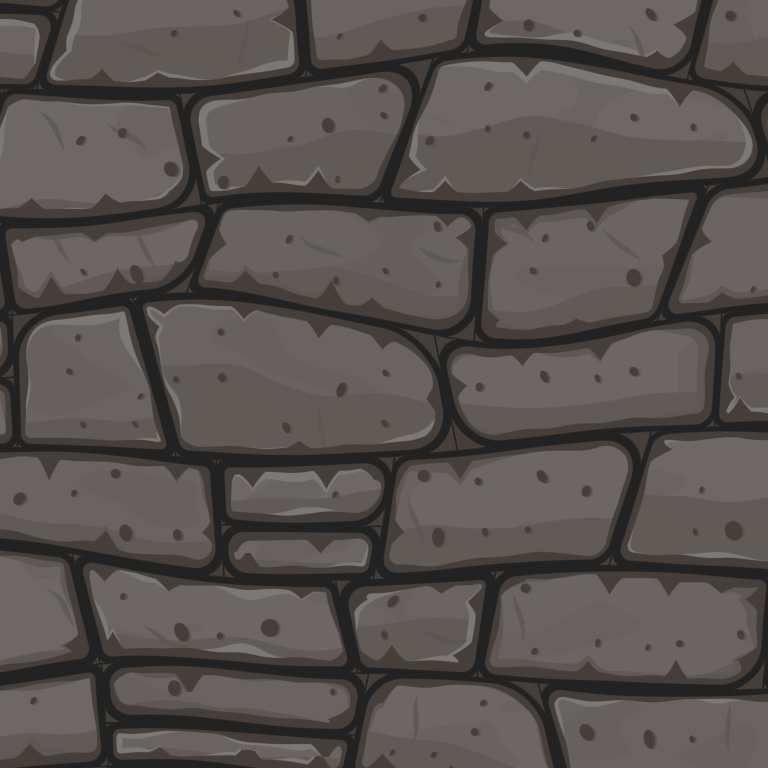
Write a Shadertoy shader that draws this texture.

```glsl
const vec3 MORTAR = vec3(0.135, 0.135, 0.135);
const vec3 RIM    = vec3(0.27, 0.245, 0.225);
const vec3 SHADE  = vec3(0.375, 0.355, 0.34);
const vec3 FACE   = vec3(0.42, 0.40, 0.39);
const vec3 LIGHT  = vec3(0.485, 0.47, 0.46);
const float ROWS = 6.3;
const float COLUMNS = 3.3;

struct Stone {
    float body;    // depth inside the outer outline
    float face;    // depth inside the chipped front face
    float pebble;  // depth inside a chip lying in the joint
    vec2 local;    // position within the stone, 0 to 1
    vec2 id;
};

float hash(vec2 p) {
    vec3 q = fract(p.xyx * 0.1031);
    q += dot(q, q.yzx + 33.33);
    return fract((q.x + q.y) * q.z);
}

vec2 gradientAt(vec2 cell) {
    float angle = 6.2832 * hash(cell + 17.0);
    return vec2(cos(angle), sin(angle));
}

float gradientNoise(vec2 p) {
    vec2 i = floor(p), f = fract(p), e = vec2(1, 0);
    vec2 u = f * f * f * (f * (f * 6.0 - 15.0) + 10.0);
    float low  = mix(dot(gradientAt(i), f), dot(gradientAt(i + e), f - e), u.x);
    float high = mix(dot(gradientAt(i + e.yx), f - e.yx), dot(gradientAt(i + 1.0), f - 1.0), u.x);
    return mix(low, high, u.y);
}

// Antialiased coverage of a field that is positive inside
float cover(float d, float pixel) {
    float w = clamp(fwidth(d), pixel * 0.4, pixel * 2.0) * 0.75;
    return smoothstep(-w, w, d);
}

mat2 rotation(float a) {
    return mat2(cos(a), -sin(a), sin(a), cos(a));
}

float rowLine(float row, float x) {
    return row + 0.55 * gradientNoise(vec2(x * 2.2, row * 7.37 + 0.5));
}

float columnLine(float column, float row, float height) {
    vec2 id = vec2(column, row);
    return column + 0.6 * (hash(id + 3.0) - 0.5) + 0.4 * (hash(id + 61.0) - 0.5) * height;
}

float roundedDepth(vec2 edge, float r) {
    vec2 q = r - edge;
    return r - length(max(q, 0.0)) - min(max(q.x, q.y), 0.0);
}

// V-shaped chips scattered along an edge
float notch(float along, float seed) {
    float s = along * 11.0, i = floor(s);
    float h = hash(vec2(i, seed)), present = hash(vec2(seed, i + 40.0));
    float v = max(0.0, 1.0 - abs(fract(s) - 0.5 - 0.5 * (h - 0.5)) / (0.11 + 0.11 * present));
    return step(0.5, present) * (0.008 + 0.018 * h) * pow(v, 1.3);
}

Stone stoneAt(vec2 p) {
    Stone s;
    // Wavy course, then slanted side joints
    float y = p.y * ROWS + 0.3, row = floor(y);
    row += step(rowLine(row + 1.0, p.x), y) - step(y, rowLine(row, p.x));
    float x = p.x * COLUMNS + 0.37 * row + hash(vec2(row, 9.0));
    float h = y - row - 0.5, column = floor(x);
    column += step(columnLine(column + 1.0, row, h), x) - step(x, columnLine(column, row, h));
    float left = columnLine(column, row, h), right = columnLine(column + 1.0, row, h);
    float bottom = rowLine(row, p.x), top = rowLine(row + 1.0, p.x);
    s.id = vec2(column, row) + 20.0;

    // Some blocks are split into two flat stones
    float middle = mix(bottom, top, 0.4 + 0.2 * hash(s.id + 5.0)) + 0.2 * (hash(s.id + 8.0) - 0.5) * (x - left);
    if (hash(s.id + 2.0) > 0.8) {
        if (y < middle) top = middle; else bottom = middle;
        s.id += 50.0 * step(middle, y);
    }
    s.local = vec2((x - left) / (right - left), (y - bottom) / (top - bottom));
    vec2 size = vec2((right - left) / COLUMNS, (top - bottom) / ROWS);
    vec2 side = step(0.5, s.local);
    vec2 edge = min(s.local, 1.0 - s.local) * size;

    float round = hash(s.id + side * 13.0 + 4.0);
    float r = min(0.018 + 0.055 * round * round * round, 0.45 * min(size.x, size.y));
    float outline = roundedDepth(edge, r);
    s.body = outline - 0.0072 - 0.005 * gradientNoise(p * 6.0);
    s.pebble = min(-0.003 - outline, min(edge.x, edge.y) - 0.001);
    float seed = dot(s.id, vec2(3.0, 7.0));
    vec2 chips = vec2(notch(p.y, seed + side.x), notch(p.x, seed + 2.0 + side.y));
    chips.y += 0.003 * (1.0 - side.y);
    s.face = roundedDepth(edge - chips, r) - 0.0145 - 0.009 * gradientNoise(p * 15.0);
    return s;
}

void mainImage(out vec4 fragColor, in vec2 fragCoord) {
    float pixel = 1.0 / iResolution.y;
    vec2 p = fragCoord * pixel;
    Stone s = stoneAt(p);

    // Face tones: soft wisps, shaded lower part, lit or shaded border
    vec3 face = FACE * (0.97 + 0.06 * hash(s.id + 31.0));
    float wisp = gradientNoise(p * vec2(7.0, 15.0) + s.id);
    face = mix(face, SHADE, 0.3 * cover((wisp - 0.2) * 0.1, pixel));
    float shadeLine = 0.12 + 0.45 * hash(s.id + 6.0) + 0.35 * (hash(s.id + 7.0) - 0.5) * (s.local.x - 0.5);
    shadeLine += 0.16 * gradientNoise(p * vec2(8.0, 3.0) + s.id);
    face = mix(face, SHADE, cover((shadeLine - s.local.y) * 0.13, pixel));
    float border = 0.001 + 0.024 * gradientNoise(p * 10.0 + s.id * 1.3);
    vec3 borderTone = hash(s.id + 11.0) > 0.6 ? LIGHT : SHADE * 0.97;
    face = mix(face, borderTone, cover(border - s.face, pixel));

    // Curved tapering scratches
    vec2 cell = floor(p * 8.0);
    float h1 = hash(cell + 70.0), h2 = hash(cell + 90.0), h3 = hash(cell + 110.0);
    vec2 center = (cell + 0.5 + 0.4 * (vec2(h1, h2) - 0.5)) / 8.0;
    vec2 q = rotation(3.0 * h3) * (p - center);
    float bend = 14.0 * (h2 - 0.5) * q.x * q.x + 500.0 * (h1 - 0.5) * q.x * q.x * q.x;
    float scratch = 0.0035 * (1.0 - pow(q.x / 0.032, 2.0)) - abs(q.y - bend);
    float present = step(0.4, h3) * step(0.008, stoneAt(center).face);
    face = mix(face, SHADE * 0.95, 0.8 * present * cover(scratch, pixel));

    // Oval pits with a pale shadow at one side
    cell = floor(p * 15.0);
    h1 = hash(cell + 130.0); h2 = hash(cell + 150.0); h3 = hash(cell + 170.0);
    center = (cell + 0.5 + 0.5 * (vec2(h1, h2) - 0.5)) / 15.0;
    float radius = 0.0045 + 0.009 * h3 * h3 * h3;
    vec2 stretch = vec2(1.0 + 0.9 * h1, 1.0);
    mat2 turn = rotation(1.5 * (h2 - 0.5));
    present = step(0.25, hash(cell + 190.0)) * step(0.01, stoneAt(center).face);
    float shadow = radius - length(turn * (p - center - vec2(0.003, -0.001)) * stretch);
    float pit = radius - length(turn * (p - center) * stretch);
    face = mix(face, SHADE * 0.93, present * cover(shadow, pixel));
    face = mix(face, RIM, present * cover(pit, pixel));

    // Joint, loose chips, rim and face
    vec3 color = mix(MORTAR, RIM, cover(s.pebble, pixel));
    color = mix(color, RIM, cover(s.body, pixel));
    color = mix(color, face, cover(min(s.face, s.body - 0.003), pixel));
    fragColor = vec4(color, 1.0);
}
```
